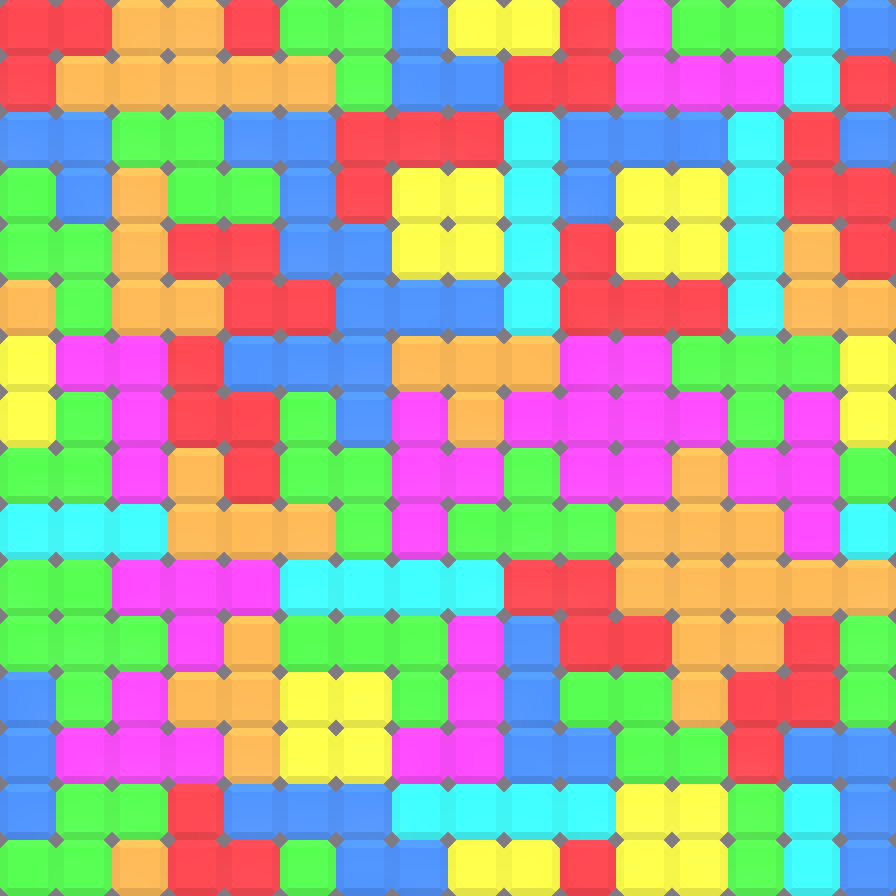
Write a three.js fragment shader that draws this pattern.

```glsl
varying vec2 vUv;

const float CELLS = 16.0;    // cells across and down
const float BLOCK = 4.0;     // cells along one block of four pieces
const float BEVEL = 0.14;    // bevel width in cells
const float STUD = 0.15;     // half diagonal of the corner diamonds in cells
const int SAMPLES = 3;       // smoothing samples per axis

const vec3 GREY = vec3(0.50, 0.48, 0.51);
const vec3 CYAN = vec3(0.25, 1.0, 1.0);
const vec3 YELLOW = vec3(1.0, 1.0, 0.29);
const vec3 MAGENTA = vec3(1.0, 0.29, 1.0);
const vec3 GREEN = vec3(0.34, 1.0, 0.32);
const vec3 RED = vec3(1.0, 0.28, 0.32);
const vec3 BLUE = vec3(0.31, 0.58, 1.0);
const vec3 ORANGE = vec3(1.0, 0.73, 0.34);

float hash(vec2 p) {
  return fract(sin(dot(p, vec2(127.1, 311.7))) * 43758.5453);
}

float valueNoise(vec2 p) {
  vec2 i = floor(p);
  vec2 f = smoothstep(0.0, 1.0, p - i);
  float low = mix(hash(i), hash(i + vec2(1.0, 0.0)), f.x);
  float high = mix(hash(i + vec2(0.0, 1.0)), hash(i + 1.0), f.x);
  return mix(low, high, f.y);
}

// Unit vector along the axis with the given index
vec4 axis(float index) {
  return 1.0 - step(0.5, abs(vec4(0.0, 1.0, 2.0, 3.0) - index));
}

vec3 palette(float id) {
  if (id < 0.5) return CYAN;
  if (id < 1.5) return YELLOW;
  if (id < 2.5) return MAGENTA;
  if (id < 3.5) return GREEN;
  if (id < 4.5) return RED;
  if (id < 5.5) return BLUE;
  return ORANGE;
}

// Four-cell pieces packed into a block, as palette ids
mat4 packing(float rank) {
  if (rank < 6.5) return mat4(6, 6, 6, 3,  6, 4, 3, 3,  4, 4, 3, 5,  4, 5, 5, 5);
  if (rank < 9.5) return mat4(2, 2, 2, 3,  6, 2, 3, 3,  6, 6, 2, 3,  6, 2, 2, 2);
  if (rank < 12.5) return mat4(4, 4, 4, 0,  4, 1, 1, 0,  5, 1, 1, 0,  5, 5, 5, 0);
  return mat4(1, 1, 2, 2,  1, 1, 3, 2,  3, 3, 3, 2,  0, 0, 0, 0);
}

// Bands of blocks slide sideways; each block is turned at random
vec3 cellColor(vec2 cell) {
  cell.y = mod(cell.y + 2.0, CELLS);
  float band = floor(cell.y / BLOCK);
  float slide = floor(BLOCK * hash(vec2(band, 7.0)));
  cell.x = mod(cell.x + slide + 2.0 * band, CELLS);

  vec2 block = floor(cell / BLOCK);
  vec2 local = cell - block * BLOCK;
  if (hash(block + 11.0) > 0.5) local.x = BLOCK - 1.0 - local.x;
  if (hash(block + 23.0) > 0.5) local.y = BLOCK - 1.0 - local.y;
  if (hash(block + 37.0) > 0.5) local = local.yx;

  float rank = mod(5.0 * block.x + 4.0 * block.y, 16.0);
  return palette(dot(axis(local.x), packing(rank) * axis(local.y)));
}

// Lit top, dim sides and dark bottom around a flat face
float bevelLight(vec2 q) {
  vec2 a = abs(q);
  if (max(a.x, a.y) < 0.5 - BEVEL) return 1.0;
  if (a.x > a.y) return 0.96;
  return q.y > 0.0 ? 1.08 : 0.89;
}

vec3 board(vec2 p) {
  vec2 q = fract(p) - 0.5;
  vec3 color = cellColor(floor(p));
  float sheen = 0.07 * valueNoise(p * 0.9) * (0.5 - q.y);
  color = mix(color, vec3(1.0), sheen) * bevelLight(q);

  // Diamond where four cells meet
  vec2 corner = 0.5 - abs(q);
  if (corner.x + corner.y < STUD) color = GREY;
  return min(color, 1.0);
}

void main() {
  vec2 p = vUv * CELLS;
  vec2 dx = dFdx(p);
  vec2 dy = dFdy(p);
  vec3 sum = vec3(0.0);
  for (int j = 0; j < SAMPLES; j++) {
    for (int i = 0; i < SAMPLES; i++) {
      vec2 s = (vec2(i, j) + 0.5) / float(SAMPLES) - 0.5;
      sum += board(p + s.x * dx + s.y * dy);
    }
  }
  gl_FragColor = vec4(sum / float(SAMPLES * SAMPLES), 1.0);
}
```
